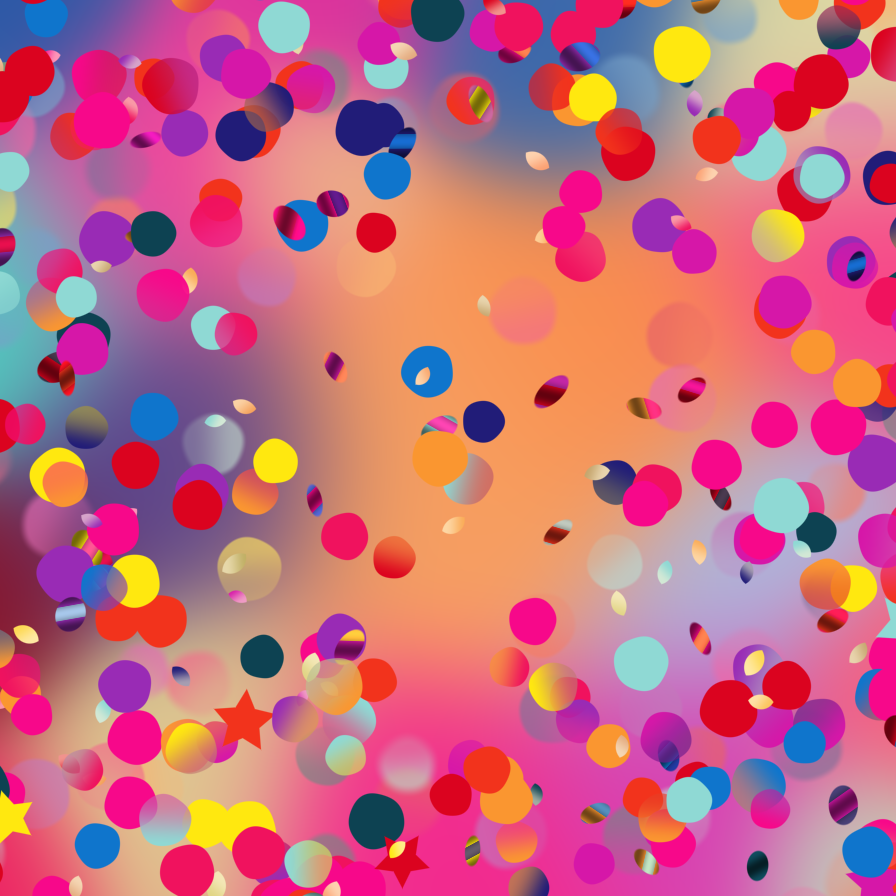
This background is drawn by a WebGL 2 fragment shader. Its source:

```glsl
#version 300 es
precision highp float;
// Bright confetti scattered over a blurred, multicoloured gradient.

uniform vec2 u_resolution;
out vec4 fragColor;

const float GRID = 8.0;
const int LAYERS = 7;

// Ordered from the most to the least frequent.
const vec3 PAPER[12] = vec3[12](
  vec3(0.97, 0.03, 0.54), vec3(0.86, 0.01, 0.12), vec3(0.94, 0.07, 0.37),
  vec3(1.00, 0.91, 0.06), vec3(0.05, 0.26, 0.32), vec3(0.95, 0.20, 0.11),
  vec3(0.84, 0.09, 0.66), vec3(0.98, 0.59, 0.19), vec3(0.13, 0.11, 0.47),
  vec3(0.60, 0.17, 0.71), vec3(0.06, 0.46, 0.80), vec3(0.56, 0.85, 0.83));

vec4 hash4(vec3 p) {
  vec4 q = fract((p + 19.0).xyzx * vec4(0.1031, 0.1030, 0.0973, 0.1099));
  q += dot(q, q.wzxy + 33.33);
  return fract((q.xxyz + q.yzzw) * q.zywx);
}

vec3 paperColor(float h) {
  return PAPER[int(min(11.0, 12.0 * pow(h, 1.2)))];
}

// Colour weighted by a Gaussian falloff around a centre.
vec4 glow(vec2 p, vec2 centre, float size, vec3 color) {
  vec2 d = (p - centre) / size;
  return vec4(color, 1.0) * exp(-dot(d, d));
}

vec3 backdrop(vec2 p) {
  p += 0.02 * sin(p.yx * 9.0 + vec2(0.0, 2.0));
  vec4 sum = vec4(0.96, 0.62, 0.40, 1.0) * 0.03;
  sum += glow(p, vec2(0.50, 0.50), 0.20, vec3(0.97, 0.63, 0.38));
  sum += glow(p, vec2(0.66, 0.62), 0.16, vec3(0.98, 0.54, 0.29));
  sum += glow(p, vec2(0.20, 0.79), 0.15, vec3(0.94, 0.25, 0.62));
  sum += glow(p, vec2(0.36, 0.79), 0.09, vec3(0.92, 0.76, 0.54));
  sum += glow(p, vec2(-0.03, 0.70), 0.14, vec3(0.28, 0.82, 0.77));
  sum += glow(p, vec2(0.18, 0.47), 0.15, vec3(0.32, 0.25, 0.56));
  sum += glow(p, vec2(0.03, 1.00), 0.11, vec3(0.14, 0.34, 0.66));
  sum += glow(p, vec2(0.64, 0.97), 0.13, vec3(0.20, 0.40, 0.68));
  sum += glow(p, vec2(0.36, 1.00), 0.12, vec3(0.86, 0.18, 0.62));
  sum += glow(p, vec2(0.95, 0.93), 0.15, vec3(0.86, 0.86, 0.65));
  sum += glow(p, vec2(0.96, 0.68), 0.15, vec3(0.97, 0.25, 0.54));
  sum += glow(p, vec2(0.83, 0.37), 0.14, vec3(0.65, 0.74, 0.90));
  sum += glow(p, vec2(0.79, 0.13), 0.15, vec3(0.84, 0.24, 0.71));
  sum += glow(p, vec2(1.02, 0.22), 0.12, vec3(0.98, 0.36, 0.47));
  sum += glow(p, vec2(0.97, 0.02), 0.10, vec3(0.74, 0.86, 0.74));
  sum += glow(p, vec2(0.50, 0.04), 0.16, vec3(0.95, 0.15, 0.56));
  sum += glow(p, vec2(0.20, 0.14), 0.14, vec3(0.87, 0.80, 0.57));
  sum += glow(p, vec2(-0.02, 0.06), 0.11, vec3(0.93, 0.10, 0.38));
  sum += glow(p, vec2(-0.02, 0.33), 0.11, vec3(0.52, 0.06, 0.15));
  return sum.rgb / sum.a;
}

// Signed distance to a five-pointed star.
float star(vec2 q, float r) {
  float sector = 1.256637;
  float a = abs(mod(atan(q.y, q.x), sector) - 0.5 * sector);
  return dot(length(q) * vec2(cos(a), sin(a)) - vec2(r, 0.0), vec2(0.45, 0.89));
}

// Blends the confetti piece of one cell over the colour below it.
vec3 addPiece(vec3 below, vec2 p, vec2 cell, float layer, float pixel) {
  vec4 place = hash4(vec3(cell, layer));
  vec4 look = hash4(vec3(cell.yx + 41.0, layer + 27.0));
  vec2 centre = (cell + place.xy) / GRID;

  // Sparse in the middle, crowded towards the border.
  float density = mix(0.32, 0.90, smoothstep(0.12, 0.50, length(centre - vec2(0.52, 0.54))));
  if (place.z > density) return below;

  float turn = 6.283185 * place.w;
  vec2 q = mat2(cos(turn), -sin(turn), sin(turn), cos(turn)) * (p - centre);
  float r = mix(0.022, 0.032, look.y);
  float angle = atan(q.y, q.x);
  float d = length(q) - r * (1.0 + 0.025 * sin(3.0 * angle) + 0.015 * sin(5.0 * angle + turn));
  vec3 color = paperColor(look.z);
  vec3 sheen = paperColor(fract(look.z * 7.0 + 0.37));
  float opacity = 1.0;
  float blur = pixel;

  if (layer < 0.5) {
    // Pale, see-through discs behind the rest.
    d -= 0.008;
    color = mix(color, vec3(0.96, 0.84, 0.76), 0.45);
    opacity = 0.25 + 0.4 * smoothstep(-r, r, q.x);
    blur = mix(pixel, 0.008, look.w);
  } else if (look.x < 0.62) {
    // Flat discs, some of them shaded.
    float shade = step(0.72, look.w) * smoothstep(-r, r, q.x);
    color = mix(color, mix(sheen, color, 0.4), shade);
    opacity = 1.0 - 0.35 * shade;
  } else if (look.x < 0.79) {
    // Tilted discs with a metallic fold.
    r *= 0.75;
    float squash = mix(0.45, 0.85, look.w);
    d = (length(q / vec2(1.0, squash)) - r) * squash;
    float fold = sin(q.x / r * 3.0 + q.y / r * 2.0 + turn);
    color = mix(color, sheen, 0.75 * smoothstep(0.1, 0.3, fold));
    color *= 0.8 + 0.35 * fold;
  } else if (look.x < 0.97) {
    // Curled slivers cut from two overlapping circles.
    r *= 0.65;
    d = max(length(q) - r, length(q - vec2(0.8, 0.5) * r) - r * mix(0.7, 1.1, look.w));
    color = mix(color, vec3(0.99, 0.83, 0.42), 0.75 * step(0.4, look.y));
    color = mix(color, vec3(1.0, 0.95, 0.84), 0.6 * smoothstep(-0.4, 0.8, q.y / r));
  } else {
    d = star(q, r * 1.35);
  }

  float cover = 1.0 - smoothstep(-blur, blur, d);
  return mix(below, clamp(color, 0.0, 1.0), cover * opacity);
}

void main() {
  float shortSide = min(u_resolution.x, u_resolution.y);
  vec2 p = gl_FragCoord.xy / shortSide;
  float pixel = 0.8 / shortSide;
  vec3 color = backdrop(p);
  for (int i = 0; i < LAYERS; i++) {
    // Pieces reach less than half a cell, so four cells are enough.
    vec2 corner = floor(p * GRID - 0.5);
    for (int j = 0; j < 4; j++)
      color = addPiece(color, p, corner + vec2(j % 2, j / 2), float(i), pixel);
  }
  fragColor = vec4(color, 1.0);
}
```
